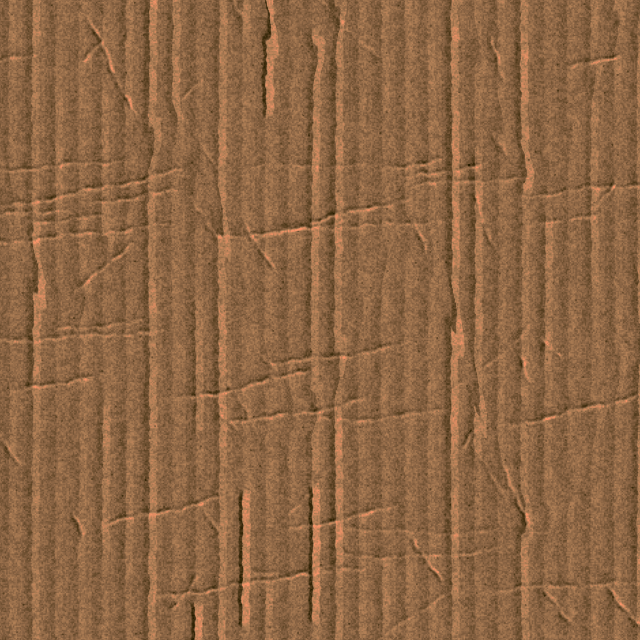
Write a WebGL 2 fragment shader that draws this texture.

```glsl
#version 300 es
precision highp float;
// Crumpled corrugated cardboard: upright ribs with lit and shaded flanks,
// thin broken creases scattered by a loop, and a fine paper grain.
// All parts add to one tone, which is then tinted brown.

#define RIBS 27.5            // ribs across the canvas
#define BASE_TONE 0.547      // tone of flat paper
#define RIB_LIGHT 0.19       // lit flank of a strong rib
#define RIB_DARK 0.15        // shaded flank of a strong rib
#define CREASES 64           // even ones lie flat, odd ones run steep
#define CREASE_WIDTH 0.0018  // sigma of a crease highlight
#define CREASE_LIGHT 0.31
#define CREASE_DARK 0.20
#define GRAIN 0.17           // contrast of the paper grain
#define LIGHT_DIR vec2(0.9, -0.45)

uniform vec2 u_resolution;
out vec4 fragColor;

vec2 hash2(vec2 p) {
  vec3 q = fract(p.xyx * vec3(0.1031, 0.1030, 0.0973));
  q += dot(q, q.yzx + 33.33);
  return fract((q.xx + q.yz) * q.zy);
}

// Layered sines, roughly 0 to 1
float wave(float t) {
  return 0.5 + 0.22 * sin(t) + 0.17 * sin(2.3 * t + 1.3) + 0.11 * sin(5.1 * t + 4.0);
}

// Smooth value noise, -0.5 to 0.5
float grain(vec2 p) {
  vec2 id = floor(p), f = p - id;
  f *= f * (3.0 - 2.0 * f);
  float low = mix(hash2(id).x, hash2(id + vec2(1, 0)).x, f.x);
  float high = mix(hash2(id + vec2(0, 1)).x, hash2(id + 1.0).x, f.x);
  return mix(low, high, f.y) - 0.5;
}

// One possible round speck in each cell
float specks(vec2 p) {
  vec2 id = floor(p), h = hash2(id + 90.0);
  float d = length(p - id - mix(vec2(0.2), vec2(0.8), h));
  return step(0.86, hash2(id + 31.0).y) * smoothstep(0.15, 0.05, d);
}

// Strength of one rib within one section of its height
float ribStrength(float id, float section) {
  vec2 h = hash2(vec2(id + 11.0, section + 5.0));
  float lasting = smoothstep(0.74, 0.86, fract(id * 0.618 + 0.25));
  return 0.15 + 0.10 * h.x + 0.75 * max(lasting * (0.3 + 0.7 * h.x), 0.85 * pow(h.y, 5.0));
}

float ribShade(vec2 p) {
  // Straight ribs with a few local kinks
  float kink = smoothstep(0.72, 0.92, wave(p.y * 11.0 + 5.0 * p.x + 2.0 * sin(p.x * 17.0)));
  float x = p.x * RIBS + 0.03 * sin(9.0 * p.y + 7.0 * p.x) - 0.22 * kink;
  float id = floor(x), f = x - id;
  vec2 h = hash2(vec2(id, 3.0));

  // Strength changes from section to section
  float height = p.y * 4.2 + h.x * 4.0;
  float section = floor(height), along = height - section;
  float strength = mix(ribStrength(id, section), ribStrength(id, section + 1.0),
                       smoothstep(0.90, 1.0, along));

  // A few sections are split by a deep fold
  float deep = smoothstep(0.94, 0.98, hash2(vec2(id + 40.0, section)).x)
             * smoothstep(0.04, 0.09, along) * smoothstep(0.97, 0.92, along);

  float edge = f + 0.07 * (wave(p.y * 90.0 + id * 9.0) - 0.5) + 0.05 * grain(vec2(id * 7.0, p.y * 150.0));
  float lit = smoothstep(0.38, 0.44, edge) * smoothstep(0.76, 0.68, edge);
  float shaded = smoothstep(0.04, 0.25, edge) * smoothstep(0.42, 0.36, edge);
  float slit = smoothstep(0.20, 0.30, edge) * smoothstep(0.42, 0.36, edge);

  float ramp = f - smoothstep(0.93, 1.0, f) - 0.45;
  float glow = 0.6 + 0.8 * wave(p.y * 41.0 + id * 5.0);
  return strength * (RIB_LIGHT * lit * glow - RIB_DARK * shaded) + deep * (0.19 * lit - 0.26 * slit)
       + 0.045 * ramp + 0.02 * (h.y - 0.5) * smoothstep(0.0, 0.1, f) * smoothstep(1.0, 0.9, f);
}

float bell(float d, float sigma) { return exp(-0.5 * d * d / (sigma * sigma)); }

float creaseShade(vec2 p, float pixel) {
  float sum = 0.0, sigma = max(CREASE_WIDTH, 0.6 * pixel);
  for (int i = 0; i < CREASES; i++) {
    float n = float(i);
    vec2 a = hash2(vec2(n, 17.0)), b = hash2(vec2(n, 59.0));
    vec2 centre = fract(vec2(0.7549, 0.5698) * n + 0.31 + 0.2 * b);
    bool flatLying = i % 2 == 0;
    float angle = a.y < 0.68 ? mix(-1.25, -0.75, b.x) : mix(0.6, 1.05, b.x);
    float halfLength = mix(0.025, 0.12, b.y * b.y);
    if (flatLying) {  // gathered into loose rows
      centre.y = (floor(centre.y * 3.6) + 0.5) / 3.6 + 0.15 * (b.x - 0.5);
      angle = mix(-0.06, 0.27, a.x);
      halfLength = mix(0.05, 0.19, b.y);
    }
    vec2 dir = vec2(cos(angle), sin(angle)), normal = vec2(-dir.y, dir.x);
    normal *= sign(dot(normal, LIGHT_DIR));
    float u = dot(p - centre, dir), v = dot(p - centre, normal);

    // Bend and jag the line, then break up its strength
    v += (a.y - 0.3) * 1.1 * (u * u - 0.006) + 0.0022 * sin(u * 47.0 + n)
       + 0.0011 * sin(u * 173.0 + n * 2.0) + 0.0016 * grain(vec2(u * 160.0, n * 7.0));
    float taper = smoothstep(halfLength, halfLength * 0.6, abs(u));
    float broken = 0.1 + 1.2 * wave(u * 95.0 + n * 4.0);
    float power = taper * mix(0.3, 1.0, a.x) * broken;
    float wide = sigma * (0.7 + 0.7 * wave(u * 60.0 + n));
    sum += power * (CREASE_LIGHT * bell(v, wide) - CREASE_DARK * bell(v + 0.0048, wide * 1.2)
         + 0.02 * bell(v - 0.010, 0.006) - 0.025 * bell(v + 0.012, 0.006));
  }
  return clamp(sum, -0.32, 0.38);
}

void main() {
  vec2 p = gl_FragCoord.xy / u_resolution.y;
  float tone = BASE_TONE + ribShade(p) + creaseShade(p, 1.0 / u_resolution.y);
  // Faint mottling, paper grain and sparse dark specks
  tone += 0.012 * (wave(p.x * 9.0 + 4.0 * sin(p.y * 7.0)) + wave(p.y * 13.0 + 3.0 * sin(p.x * 11.0)) - 1.0);
  float paper = grain(p * 470.0) + 0.6 * grain(p.yx * 240.0 + 7.0) + 0.25 * grain(p * 90.0);
  tone += GRAIN * paper * (1.0 + 2.0 * max(tone - 0.58, 0.0)) - 0.13 * specks(p * 65.0);
  tone = clamp(tone, 0.14, 0.97);

  // Brown tint: highlights turn pinkish, shadows lose blue
  vec3 colour = tone * vec3(1.0, 0.725, 0.49);
  colour.gb -= vec2(0.42, 0.22) * max(tone - 0.68, 0.0);
  colour.b -= 0.22 * max(0.52 - tone, 0.0);
  fragColor = vec4(colour, 1.0);
}
```
